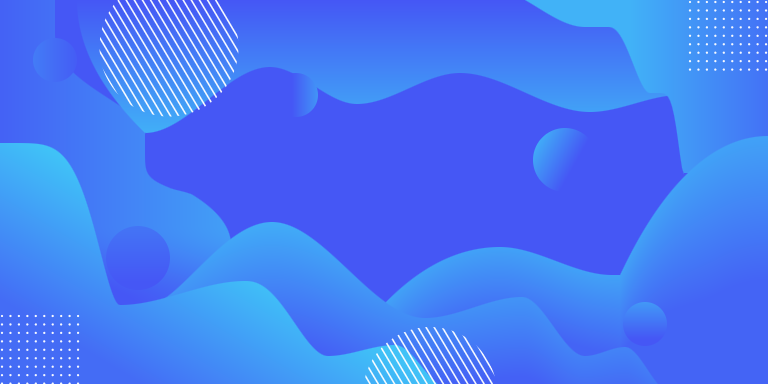
Reproduce this background procedurally as a Shadertoy shader.

```glsl
// Layered fluid waves in blue and cyan around a deep blue centre, with balls,
// striped discs and dot grids. Each wave edge is a sum of eased ramps; each
// layer is shaded by a gradient and painted from back to front.

const vec3 DEEP = vec3(0.27, 0.34, 0.96);
const vec3 CYAN = vec3(0.25, 0.76, 0.97);

// Eased rise from 0 to 1 between a and b; bias shifts its midpoint.
float ramp(float x, float a, float b, float bias) {
    float t = pow(clamp((x - a) / (b - a), 0.0, 1.0), bias);
    return t * t * (3.0 - 2.0 * t);
}

vec3 shade(float t) {
    return mix(DEEP, CYAN, clamp(t, 0.0, 1.0));
}

// Smooth coverage where d > 0, for fields of any slope.
float cover(float d) {
    return clamp(0.5 + d / max(fwidth(d), 1e-4), 0.0, 1.0);
}

// Smooth coverage of a disc; unit is the size of one sample.
float disc(vec2 p, vec2 centre, float radius, float unit) {
    return clamp(0.5 + (radius - length(p - centre)) / unit, 0.0, 1.0);
}

float stripes(vec2 p, float unit) {
    float s = abs(mod(dot(p, vec2(0.86, -0.51)), 7.0) - 3.5);
    return clamp(0.5 + (0.8 - s) / unit, 0.0, 1.0);
}

// Dots on a square grid, kept within a box around its first and last dots.
float dotGrid(vec2 p, vec2 first, vec2 last, float unit) {
    const float PITCH = 8.45;
    vec2 cell = mod(p - first + 0.5 * PITCH, PITCH) - 0.5 * PITCH;
    vec2 inside = step(first - 3.0, p) * step(p, last + 3.0);
    return disc(cell, vec2(0.0), 1.1, unit) * inside.x * inside.y;
}

// Edges as heights over x, measured downward.
float topEdge(float x) {
    return 133.0 - 66.0 * ramp(x, 145.0, 270.0, 1.0) + 37.0 * ramp(x, 270.0, 357.0, 1.0)
        - 31.0 * ramp(x, 357.0, 460.0, 1.0) + 39.0 * ramp(x, 460.0, 590.0, 1.0)
        - 17.0 * ramp(x, 590.0, 680.0, 1.0);
}

float cornerEdge(float x) {
    return -12.0 + 39.0 * ramp(x, 490.0, 585.0, 1.0) + 66.0 * ramp(x, 608.0, 650.0, 1.2)
        + 80.0 * ramp(x, 655.0, 684.0, 2.5);
}

float rightEdge(float x) {
    return 325.0 - 78.0 * ramp(x, 365.0, 500.0, 0.55) + 28.0 * ramp(x, 500.0, 612.0, 1.0)
        - 139.0 * ramp(x, 620.0, 768.0, 0.53);
}

float middleEdge(float x) {
    return 305.0 - 83.0 * ramp(x, 150.0, 272.0, 0.83) + 96.0 * ramp(x, 272.0, 425.0, 1.0)
        - 21.0 * ramp(x, 425.0, 522.0, 1.0) + 59.0 * ramp(x, 522.0, 585.0, 1.0)
        - 9.0 * ramp(x, 585.0, 625.0, 1.0) + 45.0 * ramp(x, 625.0, 670.0, 1.0);
}

float frontEdge(float x) {
    return 143.0 + 162.0 * ramp(x, 0.0, 120.0, 2.72) - 24.0 * ramp(x, 120.0, 245.0, 1.0)
        + 75.0 * ramp(x, 245.0, 328.0, 1.2) - 11.0 * ramp(x, 328.0, 395.0, 1.0)
        + 45.0 * ramp(x, 395.0, 450.0, 1.0);
}

// Right border of the left blob, as x over height.
float leftBorder(float y) {
    return 55.0 + 90.0 * ramp(y, 30.0, 133.0, 1.4) + 38.0 * ramp(y, 135.0, 195.0, 4.0)
        + 48.0 * ramp(y, 189.0, 245.0, 0.55);
}

void mainImage(out vec4 fragColor, in vec2 fragCoord) {
    // The canvas is 384 units high, with y running downward.
    float unit = 384.0 / iResolution.y;
    vec2 p = vec2(fragCoord.x, iResolution.y - fragCoord.y) * unit;
    vec3 col = DEEP;

    // Left blob, then the top band and the right corner
    float t = 0.1 + 0.55 * p.x / 220.0 - 0.45 * ramp(p.y, 225.0, 310.0, 1.0);
    col = mix(col, shade(t), cover(leftBorder(p.y) - p.x));
    float bandSide = p.x - 77.0 - 68.0 * pow(p.y / 133.0, 2.0);
    col = mix(col, shade(0.65 * p.y / 105.0), cover(min(topEdge(p.x) - p.y, bandSide)));
    t = 0.85 - 0.6 * clamp((p.x - 630.0) / 138.0, 0.0, 1.0);
    col = mix(col, shade(t), cover(cornerEdge(p.x) - p.y));

    // Lower waves, back to front
    float depth = p.y - rightEdge(p.x);
    t = 0.7 - 0.6 * depth / mix(80.0, 150.0, ramp(p.x, 600.0, 720.0, 1.0));
    col = mix(col, shade(max(t, 0.12)), cover(depth));
    float crest = middleEdge(p.x);
    t = 0.8 - 0.006 * (p.y - crest) - 0.003 * (crest - 222.0);
    col = mix(col, shade(max(t, 0.1)), cover(p.y - crest));
    t = 0.9 - 0.0045 * (p.y - 143.0 - 0.6 * p.x);
    col = mix(col, shade(max(t, 0.2)), cover(p.y - frontEdge(p.x)));

    // Balls, each with its own gradient
    col = mix(col, shade(0.2 - (p.x - 55.0) / 150.0), disc(p, vec2(55, 60), 22.0, unit));
    col = mix(col, shade(0.12 - (p.y - 258.0) / 200.0), disc(p, vec2(138, 258), 32.0, unit));
    col = mix(col, shade((p.x - 292.0) / 45.0), disc(p, vec2(296, 95), 22.0, unit));
    t = 0.2 - dot(p - vec2(565, 160), vec2(0.016, 0.009));
    col = mix(col, shade(t), disc(p, vec2(565, 160), 32.0, unit));
    col = mix(col, shade(0.25 - (p.y - 324.0) / 60.0), disc(p, vec2(645, 324), 22.0, unit));

    // White stripes and dots
    float discs = max(disc(p, vec2(169, 47), 69.5, unit), disc(p, vec2(430, 394), 67.0, unit));
    float white = discs * stripes(p, unit);
    white = max(white, dotGrid(p, vec2(690, 2), vec2(768, 70), unit));
    white = max(white, dotGrid(p, vec2(2, 316), vec2(78, 384), unit));
    col = mix(col, vec3(1.0), 0.95 * white);

    fragColor = vec4(col, 1.0);
}
```
